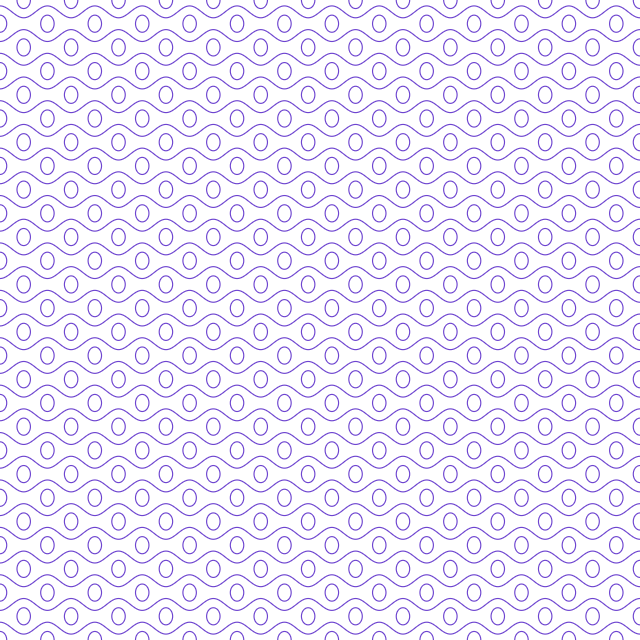
Reproduce this pattern procedurally as a WebGL 2 fragment shader.

```glsl
#version 300 es
precision highp float;

uniform vec2 u_resolution;
out vec4 fragColor;

const float PI = 3.14159265;
const float ROWS = 27.0;

// Approximate distance to the outline of an ellipse at the origin
float ellipseOutline(vec2 p, vec2 radii) {
    float k = length(p / radii);
    float slope = length(p / (radii * radii));
    return abs(k * (k - 1.0) / max(slope, 1e-4));
}

// Distance to a cosine wave around y = 0, corrected for its slope
float waveLine(vec2 p, float amplitude) {
    float height = amplitude * cos(PI * p.x);
    float slope = -amplitude * PI * sin(PI * p.x);
    return abs(p.y - height) / sqrt(1.0 + slope * slope);
}

// Pixel coverage of a stroke, also for strokes thinner than a pixel
float stroke(float dist, float width, float pixel) {
    float inner = max(dist - 0.5 * pixel, -0.5 * width);
    float outer = min(dist + 0.5 * pixel, 0.5 * width);
    return clamp((outer - inner) / pixel, 0.0, 1.0);
}

void main() {
    float pixel = ROWS / u_resolution.y;
    vec2 p = gl_FragCoord.xy * pixel;
    p.y = ROWS - p.y;

    // Ellipses sit on a checkerboard, shifted by one unit on odd rows
    float row = floor(p.y + 0.5);
    vec2 local = vec2(mod(p.x + mod(row, 2.0), 2.0) - 1.0, p.y - row);
    float ellipse = ellipseOutline(local, vec2(0.283, 0.36));

    // One wave runs between each pair of rows, flipped on every other one
    float band = floor(p.y);
    float side = mod(band, 2.0) * 2.0 - 1.0;
    float wave = waveLine(vec2(p.x, p.y - band - 0.5), 0.25 * side);

    vec3 paper = vec3(1.0);
    vec3 violet = vec3(0.43, 0.27, 0.815);
    float ink = stroke(min(ellipse, wave), 0.049, pixel);
    fragColor = vec4(mix(paper, violet, ink), 1.0);
}
```
